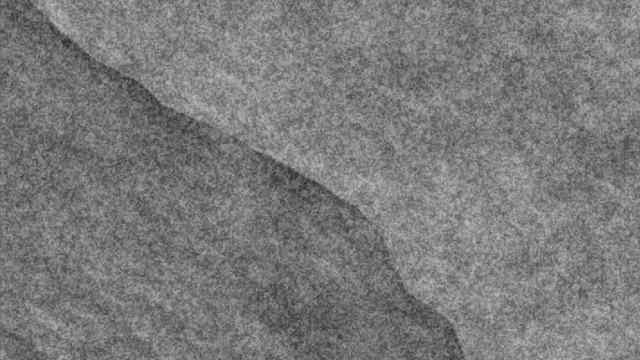
A Shadertoy shader for this texture:

```glsl
#define UPPER_TONE 0.508
#define LOWER_TONE 0.460
#define LEDGE_SHADOW 0.090
#define SHADOW_REACH 0.050
#define GRAIN_SCALE 200.0
#define GRAIN_AMOUNT 0.22
#define SPECK_AMOUNT 0.12
#define MOTTLE_AMOUNT 0.085
#define STAIN_AMOUNT 0.85
#define EDGE_WOBBLE 0.0016
#define STONE_TINT vec3(1.0, 1.0, 0.988)

const int LEDGE_POINTS = 17;
const vec2 LEDGE[LEDGE_POINTS] = vec2[](
    vec2(0.02, 1.06), vec2(0.162, 0.919), vec2(0.255, 0.843),
    vec2(0.382, 0.775), vec2(0.451, 0.711), vec2(0.556, 0.664),
    vec2(0.671, 0.606), vec2(0.787, 0.544), vec2(0.903, 0.479),
    vec2(0.995, 0.417), vec2(1.06, 0.347), vec2(1.088, 0.271),
    vec2(1.134, 0.19), vec2(1.192, 0.148), vec2(1.25, 0.109),
    vec2(1.273, 0.051), vec2(1.32, -0.06));

// Broad stains: centre, radius, change of tone
const int STAINS = 12;
const vec4 STAIN[STAINS] = vec4[](
    vec4(1.04, 0.75, 0.17, -0.04), vec4(1.48, 0.79, 0.17, -0.055),
    vec4(1.70, 0.52, 0.14, -0.05), vec4(1.35, 0.46, 0.15, 0.03),
    vec4(1.68, 0.88, 0.10, 0.03), vec4(0.70, 0.80, 0.17, 0.03),
    vec4(1.20, 0.33, 0.13, 0.03), vec4(0.93, 0.07, 0.13, -0.05),
    vec4(0.12, 0.53, 0.10, -0.045), vec4(0.20, 0.39, 0.11, 0.03),
    vec4(0.70, 0.18, 0.11, -0.03), vec4(0.27, 0.69, 0.09, 0.02));

vec3 hash3(vec2 cell) {
    vec3 q = fract(cell.xyx * vec3(0.1031, 0.103, 0.0973));
    q += dot(q, q.yxz + 33.33);
    return fract((q.xxy + q.yzz) * q.zyx);
}

// Smooth cellular noise: nearby cell tones blended by distance, centred on 0
float cellTone(vec2 p) {
    vec2 base = floor(p);
    float sum = 0.0, weights = 0.0;
    for (int j = -1; j <= 1; j++)
    for (int i = -1; i <= 1; i++) {
        vec2 cell = base + vec2(i, j);
        vec3 h = hash3(cell);
        vec2 d = cell + h.xy - p;
        float w = exp(-5.0 * dot(d, d));
        sum += w * h.z;
        weights += w;
    }
    return sum / weights - 0.5;
}

vec2 wobble(vec2 p) {
    return sin(p.yx * 47.0 + 2.0 * sin(p * 31.0)) + 0.5 * sin(p.yx * 113.0 + p * 71.0);
}

// Signed distance to the main ledge, positive on the upper right
float ledgeDistance(vec2 p) {
    float nearest = 1e3, side = 1.0;
    for (int i = 0; i < LEDGE_POINTS - 1; i++) {
        vec2 a = LEDGE[i], ab = LEDGE[i + 1] - a, ap = p - a;
        float t = clamp(dot(ap, ab) / dot(ab, ab), 0.0, 1.0);
        nearest = min(nearest, length(ap - ab * t));
        if (ap.y <= 0.0 && ap.y > ab.y) side = sign(ab.x * ap.y - ab.y * ap.x);
    }
    return nearest * side;
}

// Crisp start at depth 0, then a soft fade downwards
float lip(float depth, float fade) {
    return smoothstep(-0.006, 0.006, depth) * exp(-max(depth, 0.0) / fade);
}

float window(float x, float lo, float hi) {
    return smoothstep(lo - 0.04, lo + 0.04, x) * (1.0 - smoothstep(hi - 0.06, hi + 0.06, x));
}

void mainImage(out vec4 fragColor, in vec2 fragCoord) {
    vec2 p = fragCoord / iResolution.y;
    vec2 q = p + EDGE_WOBBLE * wobble(p);
    vec2 along = vec2(dot(p, vec2(0.84, -0.54)), dot(p, vec2(0.54, 0.84)));

    // Two slabs and the shadow under the ledge, uneven along its length
    float d = ledgeDistance(q);
    float upper = smoothstep(-0.005, 0.005, d);
    float below = max(-d, 0.0);
    float reach = SHADOW_REACH * (1.0 + 0.9 * cellTone(along * vec2(9.0, 2.0)));
    float shadow = LEDGE_SHADOW * exp(-below / reach) + 0.03 * exp(-below / 0.16);
    float tone = mix(LOWER_TONE - shadow, UPPER_TONE + 0.02 * exp(-abs(d) / 0.06), upper);

    // Stains stretched along the slope
    for (int i = 0; i < STAINS; i++) {
        vec2 o = p - STAIN[i].xy;
        o = vec2(dot(o, vec2(0.84, -0.54)) * 0.7, dot(o, vec2(0.54, 0.84)));
        tone += STAIN_AMOUNT * STAIN[i].w * exp(-dot(o, o) / (STAIN[i].z * STAIN[i].z));
    }

    // Faint inner ridge and the small ledges at the bottom left
    float ridge = 0.662 - 0.7 * length(vec2(q.x - 0.42, 0.045));
    tone -= 0.05 * lip(ridge - q.y, 0.05) * window(p.x, 0.38, 0.64);
    tone -= 0.10 * lip(0.095 - 0.6 * q.x - q.y, 0.03);
    float hump = 0.06 - 2.4 * (q.x - 0.36) * (q.x - 0.36);
    tone -= 0.075 * lip(hump - q.y, 0.03) * window(p.x, 0.22, 0.45);

    // Pale sheet at the bottom right
    float sheet = 0.086 + 0.24 * (q.x - 1.39) - q.y;
    float sheetSpan = smoothstep(1.33, 1.45, p.x);
    tone += sheetSpan * (0.03 * smoothstep(-0.008, 0.012, sheet) - 0.035 * lip(-sheet, 0.05));

    // Mottling, pale streaks and grain
    vec2 flow = mix(along * vec2(0.5, 1.4), p, upper);
    tone += MOTTLE_AMOUNT * (0.6 * cellTone(flow * 9.0) + cellTone(flow * 26.0 + 7.0));
    tone += 0.05 * smoothstep(0.27, 0.42, cellTone(along * vec2(10.0, 50.0) + 3.0));
    tone += SPECK_AMOUNT * cellTone(p * GRAIN_SCALE * 0.4 + 19.0);
    tone += GRAIN_AMOUNT * cellTone(p * GRAIN_SCALE);

    fragColor = vec4(clamp(tone * STONE_TINT, 0.0, 1.0), 1.0);
}
```
